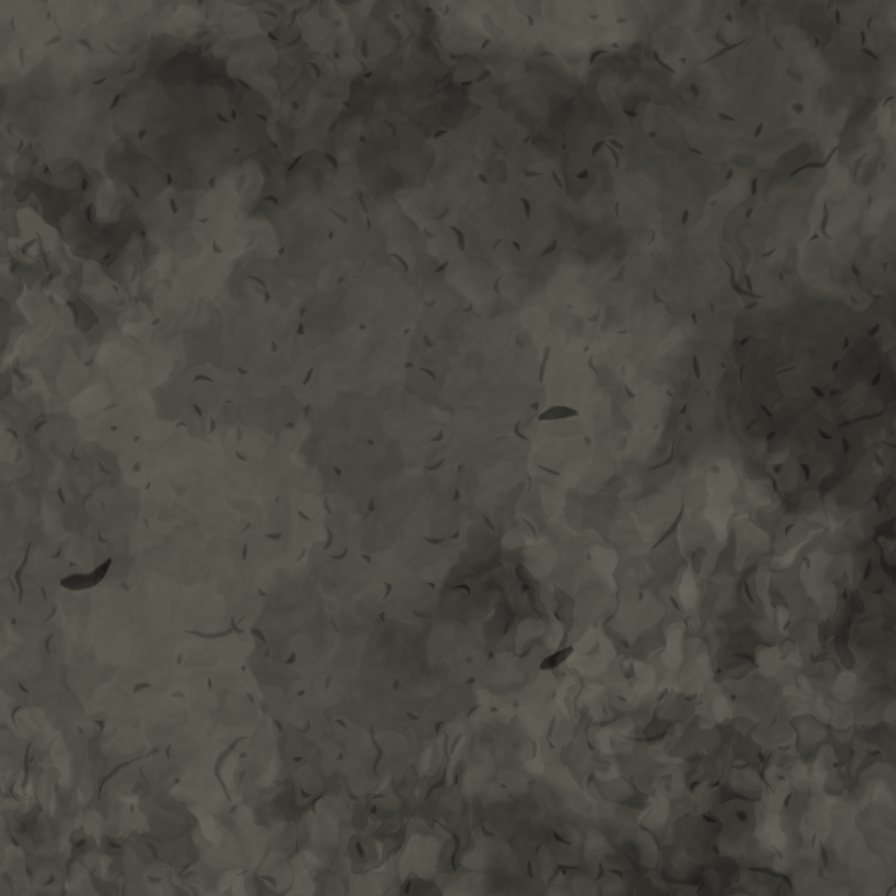
Give the GLSL for this texture, as a WebGL 2 fragment shader.

```glsl
#version 300 es
precision highp float;
// Dim weathered rock: blotchy grey-brown fragments, small pits, curved cracks and dark crevices.

#define BASE_TONE 0.353
#define STONE_TINT vec3(1.0, 0.968, 0.872)
#define PATCH_DEPTH 0.042
#define BLOTCH_DEPTH 0.042
#define HOLLOW_DEPTH 0.085
#define FACET_DEPTH 0.07
#define RELIEF 0.17
#define PIT_DEPTH 0.1
#define CREVICE_DEPTH 0.19
#define EDGE_SOFTNESS 0.0025

uniform vec2 u_resolution;
out vec4 fragColor;

float hash(vec2 p) {
  return fract(sin(dot(p, vec2(127.1, 311.7))) * 43758.5453);
}

vec2 hash2(vec2 p) {
  return vec2(hash(p), hash(p + 57.3));
}

float noise(vec2 p) {
  vec2 cell = floor(p), f = fract(p);
  f = f * f * (3.0 - 2.0 * f);
  float low = mix(hash(cell), hash(cell + vec2(1, 0)), f.x);
  float high = mix(hash(cell + vec2(0, 1)), hash(cell + vec2(1, 1)), f.x);
  return mix(low, high, f.y);
}

float fbm(vec2 p) {
  float sum = 0.0, weight = 0.5;
  for (int i = 0; i < 5; i++) {
    sum += weight * noise(p);
    p = mat2(1.6, 1.2, -1.2, 1.6) * p + 17.3;
    weight *= 0.5;
  }
  return sum / 0.97;
}

// Flat cell tones with slightly softened borders.
float facets(vec2 p) {
  vec2 cell = floor(p);
  float sum = 0.0, total = 0.0001;
  for (int y = -1; y <= 1; y++)
    for (int x = -1; x <= 1; x++) {
      vec2 id = cell + vec2(x, y);
      vec2 d = id + hash2(id) - p;
      float weight = exp(-35.0 * dot(d, d));
      sum += weight * hash(id + 91.7);
      total += weight;
    }
  return sum / total;
}

// Scattered bent strokes with tapered ends; lengths are in canvas units.
float strokes(vec2 p, float cells, float density, vec2 halfSize, float lean, float spread, float seed) {
  vec2 cell = floor(p * cells);
  float mask = 0.0;
  for (int y = -1; y <= 1; y++)
    for (int x = -1; x <= 1; x++) {
      vec2 id = cell + vec2(x, y), key = id + seed;
      vec2 q = p - (id + 0.15 + 0.7 * hash2(key)) / cells;
      float angle = lean + spread * (hash(key + 3.1) - 0.5);
      float c = cos(angle), s = sin(angle);
      q = vec2(c * q.x + s * q.y, c * q.y - s * q.x);
      float reach = halfSize.x * mix(0.3, 1.0, hash(key + 7.7));
      float along = q.x / reach;
      q.y += reach * (hash(key + 5.9) - 0.5) * along * along;
      float width = halfSize.y * (1.0 - 0.7 * along * along);
      float d = max(abs(q.y) - width, abs(q.x) - reach);
      float ink = 1.0 - smoothstep(-EDGE_SOFTNESS, EDGE_SOFTNESS, d);
      float strength = mix(0.4, 1.0, hash(key + 9.3));
      mask = max(mask, ink * strength * step(hash(key + 1.3), density));
    }
  return mask;
}

void main() {
  vec2 uv = gl_FragCoord.xy / u_resolution;
  vec2 warp = vec2(fbm(uv * 7.0 + 4.0), fbm(uv * 7.0 + 31.0)) - 0.5;
  vec2 ripple = vec2(noise(uv * 50.0), noise(uv * 50.0 + 71.0)) - 0.5;
  vec2 p = uv + 0.07 * warp + 0.016 * ripple;
  vec2 stretched = p * vec2(1.15, 0.85);

  // Broad hollows, mineral patches and small ragged blotches
  float rough = smoothstep(0.38, 0.62, fbm(uv * 3.0 + 65.0));
  float hollow = smoothstep(0.48, 0.72, fbm(uv * 3.6 + warp + 12.0));
  float patches = smoothstep(0.48, 0.54, fbm(stretched * 8.0 + 43.0));
  float blotches = smoothstep(0.52, 0.58, fbm(stretched * 22.0 + 8.0));
  float tone = BASE_TONE - HOLLOW_DEPTH * hollow - PATCH_DEPTH * patches;
  tone -= BLOTCH_DEPTH * mix(0.5, 1.2, rough) * blotches;

  // Chipped facets and faint light from the upper left
  tone += FACET_DEPTH * mix(0.25, 1.0, rough) * (facets(stretched * 27.0) - 0.5);
  vec2 slope = vec2(-0.005, 0.007);
  tone += RELIEF * mix(0.5, 1.0, rough) * (fbm(p * 22.0) - fbm((p + slope) * 22.0));
  tone += 0.014 * (noise(uv * 120.0) - 0.5);

  // Pits, hairline cracks and slanted crevices
  vec2 bent = uv + 0.03 * warp + 0.01 * ripple;
  float pits = strokes(bent, 28.0, 0.46, vec2(0.011, 0.0027), 1.4, 2.6, 11.0);
  float cracks = strokes(bent, 9.0, 0.28, vec2(0.038, 0.0028), 1.0, 3.1, 37.0);
  float crevices = strokes(bent, 4.5, 0.38, vec2(0.045, 0.0085), 0.45, 0.7, 83.0);
  tone -= PIT_DEPTH * max(pits, cracks);
  tone = clamp(tone - CREVICE_DEPTH * crevices, 0.11, 0.42);

  fragColor = vec4(tone * STONE_TINT, 1.0);
}
```
